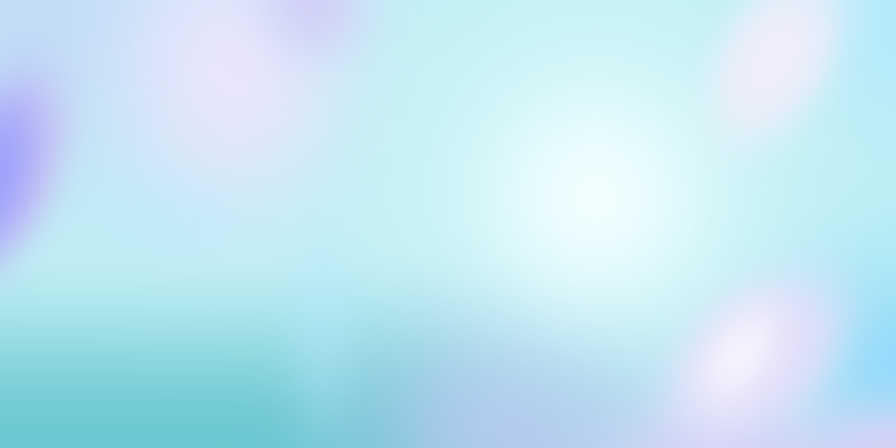
A WebGL 1 fragment shader for this background:

```glsl
precision highp float;
// Soft pastel gradient: aqua and teal haze with white, lavender and pink glows.

uniform vec2 u_resolution;

// Elliptical glow leaning clockwise from vertical; higher hardness gives a flatter core.
float glow(vec2 p, vec2 center, vec2 radius, float lean, float hardness) {
  vec2 d = p - center;
  float s = sin(lean), c = cos(lean);
  vec2 q = vec2(c * d.x - s * d.y, s * d.x + c * d.y) / radius;
  return exp(-pow(dot(q, q) + 1e-5, hardness));
}

void main() {
  // Height spans 0 to 1; horizontal positions span 0 to 2.
  vec2 p = gl_FragCoord.xy / u_resolution * vec2(2.0, 1.0);

  // Aqua field, blue upper left, teal lower left
  vec3 color = vec3(0.75, 0.94, 0.95);
  color = mix(color, vec3(0.76, 0.86, 0.97), glow(p, vec2(0.0, 1.0), vec2(0.55, 0.42), 0.0, 1.2));
  float teal = (1.0 - smoothstep(0.0, 0.46, p.y)) * (1.0 - smoothstep(0.85, 1.75, p.x));
  color = mix(color, vec3(0.42, 0.78, 0.82), teal);

  // Sky blue accents
  vec3 sky = vec3(0.70, 0.91, 0.99);
  color = mix(color, sky, 0.45 * glow(p, vec2(0.72, 0.27), vec2(0.08, 0.22), 0.0, 1.0));
  color = mix(color, sky, 0.4 * glow(p, vec2(0.40, 0.52), vec2(0.16, 0.10), 0.0, 1.0));
  color = mix(color, sky, 0.8 * glow(p, vec2(2.0, 0.95), vec2(0.17, 0.25), 0.0, 1.0));
  color = mix(color, vec3(0.58, 0.86, 0.98), glow(p, vec2(2.0, 0.18), vec2(0.26, 0.25), 0.0, 1.0));

  // Upper lavender haze and its violet rim
  color = mix(color, vec3(0.91, 0.90, 0.985), glow(p, vec2(0.52, 0.84), vec2(0.25, 0.30), 0.0, 1.1));
  color = mix(color, vec3(0.82, 0.81, 0.97), 0.9 * glow(p, vec2(0.70, 1.0), vec2(0.12, 0.13), -0.4, 1.2));

  // Periwinkle haze along the bottom
  color = mix(color, vec3(0.69, 0.78, 0.93), 0.95 * glow(p, vec2(1.14, 0.03), vec2(0.31, 0.25), 0.0, 1.1));

  // White light right of center
  color = mix(color, vec3(0.87, 0.98, 0.995), 0.75 * glow(p, vec2(1.33, 0.58), vec2(0.38, 0.38), 0.0, 1.0));
  color = mix(color, vec3(0.95, 0.995, 1.0), 0.9 * glow(p, vec2(1.33, 0.56), vec2(0.22, 0.23), 0.0, 1.0));

  // Violet petal at the left edge
  color = mix(color, vec3(0.78, 0.76, 0.96), glow(p, vec2(0.02, 0.62), vec2(0.115, 0.22), 0.35, 1.7));
  color = mix(color, vec3(0.62, 0.64, 0.98), glow(p, vec2(-0.02, 0.60), vec2(0.09, 0.19), 0.3, 1.3));

  // Pale pink petal at the upper right
  color = mix(color, vec3(0.935, 0.93, 0.985), glow(p, vec2(1.73, 0.87), vec2(0.125, 0.21), 0.5, 1.7));

  // Pink bloom at the lower right, with lavender beneath and a bright core
  color = mix(color, vec3(0.82, 0.82, 0.97), glow(p, vec2(1.62, -0.03), vec2(0.30, 0.14), 0.0, 1.2));
  color = mix(color, vec3(0.84, 0.82, 0.97), glow(p, vec2(2.0, -0.03), vec2(0.19, 0.12), 0.0, 1.2));
  color = mix(color, vec3(0.89, 0.87, 0.975), glow(p, vec2(1.69, 0.20), vec2(0.15, 0.23), 0.85, 1.8));
  color = mix(color, vec3(0.97, 0.96, 0.995), 0.9 * glow(p, vec2(1.65, 0.21), vec2(0.075, 0.12), 0.6, 1.0));

  gl_FragColor = vec4(color, 1.0);
}
```
